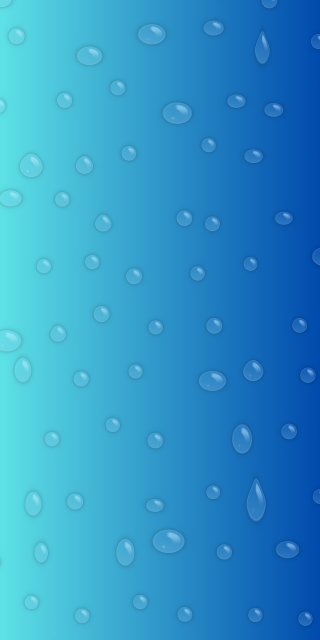
Give the GLSL for this background, as a Shadertoy shader.

```glsl
// Glassy water drops scattered over a cyan to deep blue horizontal gradient

vec3 hash3(vec2 cell) {
    vec3 p = fract(vec3(cell.xyx) * vec3(0.1031, 0.1030, 0.0973));
    p += dot(p, p.yxz + 33.33);
    return fract((p.xxy + p.yzz) * p.zyx);
}

// Half width, half height and top taper of a drop, picked by chance
vec3 dropShape(float kind, float size) {
    if (kind < 0.62) return vec3(vec2(mix(0.021, 0.025, size)), 0.0);
    size *= size;
    if (kind < 0.75) return vec3(vec2(1.0, 0.74) * mix(0.027, 0.056, size), 0.0);
    if (kind < 0.83) return vec3(vec2(0.74, 1.08) * mix(0.028, 0.050, size), 0.05);
    if (kind < 0.94) return vec3(vec2(1.0, 1.02) * mix(0.024, 0.042, size), 0.2);
    return vec3(vec2(0.46, 1.0) * mix(0.050, 0.080, size), 0.5);
}

// Paints one drop; q is the position relative to its centre
vec3 paintDrop(vec3 color, vec2 q, vec3 shape, float px) {
    vec2 u = q / shape.xy;
    u.x /= 1.0 - shape.z * smoothstep(-0.3, 1.0, u.y);
    float radius = length(u);
    float scale = min(shape.x, shape.y);
    float d = (radius - 1.0) * scale;
    float inside = 1.0 - smoothstep(-px, px, d);

    // Soft contact shadow
    float shadow = exp(-max(d, 0.0) / 0.0045) * (1.0 - inside);
    color *= 1.0 - 0.17 * shadow;

    // Translucent body, paler towards the bottom, with a thin rim
    float body = 0.13 + 0.11 * smoothstep(0.5, -0.9, u.y);
    color = mix(color, vec3(0.56, 0.76, 0.89), inside * body);
    float rim = inside * smoothstep(0.84, 1.0, radius);
    color = mix(color, vec3(0.68, 0.86, 0.95), 0.16 * rim);

    // Broad curved highlight at the upper right, fading downwards
    float soft = px / scale + 0.03;
    float crescent = 1.0 - smoothstep(0.76 - soft, 0.76 + soft, radius);
    crescent *= smoothstep(0.64 - soft, 0.64 + soft, length(u + vec2(0.34, 0.18)));
    crescent *= smoothstep(-0.35, 0.55, u.y) * smoothstep(-0.2, 0.1, u.x);
    color = mix(color, vec3(0.80, 0.93, 1.0), 0.48 * crescent);

    // Small glint at the lower left of the larger drops
    float glint = 1.0 - smoothstep(0.0, 0.08 + soft, length(u - vec2(-0.30, -0.48)));
    return mix(color, vec3(0.9), 0.3 * glint * smoothstep(0.027, 0.036, scale));
}

void mainImage(out vec4 fragColor, in vec2 fragCoord) {
    vec2 p = fragCoord / iResolution.x;
    float px = 0.75 / iResolution.x;
    vec3 color = mix(vec3(0.367, 0.884, 0.903), vec3(0.0, 0.291, 0.676), p.x);

    // Staggered grid with one jittered drop in most cells
    const float cellSize = 0.178;
    vec2 grid = p / cellSize;
    for (float dy = -1.0; dy <= 1.0; dy++) {
        float row = floor(grid.y) + dy;
        float stagger = 0.5 * mod(row, 2.0);
        for (float dx = -1.0; dx <= 1.0; dx++) {
            vec2 cell = vec2(floor(grid.x - stagger) + dx, row);
            vec3 spot = hash3(cell + 17.0);
            vec3 look = hash3(cell + 71.0);
            if (look.z > 0.95) continue;
            vec2 center = cell + vec2(stagger, 0.0) + mix(vec2(0.22), vec2(0.78), spot.xy);
            color = paintDrop(color, p - center * cellSize, dropShape(look.x, look.y), px);
        }
    }
    fragColor = vec4(color, 1.0);
}
```
